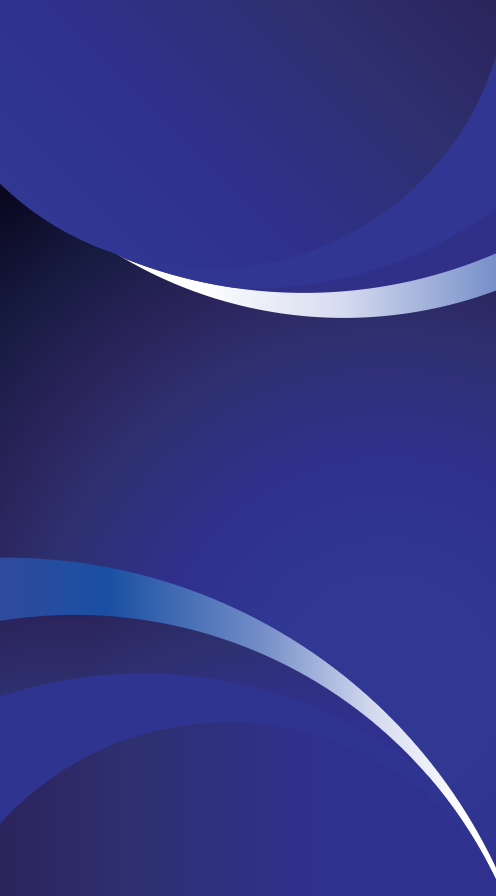
This background is drawn by a WebGL 2 fragment shader. Its source:

```glsl
#version 300 es
precision highp float;
// Indigo backdrop with overlapping discs and two tapering light crescents.

uniform vec2 u_resolution;
out vec4 outColor;

// Discs as (centre x, centre y, radius), in canvas heights, origin lower left
#define TOP_DISC      vec3(0.233, 1.033, 0.333)
#define TOP_BAND      vec3(0.280, 1.135, 0.457)
#define TOP_INNER     vec3(0.3385, 1.2122, 0.5391)
#define TOP_OUTER     vec3(0.3828, 1.1296, 0.4844)
#define LOW_OUTER     vec3(0.0065, -0.2253, 0.6029)
#define LOW_INNER     vec3(0.0833, -0.2057, 0.5195)
#define LOW_BAND      vec3(0.159, -0.249, 0.4974)
#define LOW_DISC      vec3(0.254, -0.147, 0.341)
#define GLOW_CENTRE   vec2(0.430, 0.232)
#define CANVAS_ASPECT 0.552

const vec3 NIGHT  = vec3(0.04, 0.03, 0.13);
const vec3 TEAL   = vec3(0.09, 0.11, 0.26);
const vec3 PLUM   = vec3(0.17, 0.14, 0.36);
const vec3 SLATE  = vec3(0.18, 0.19, 0.44);
const vec3 INDIGO = vec3(0.19, 0.19, 0.56);
const vec3 BLUE   = vec3(0.19, 0.22, 0.58);
const vec3 ROYAL  = vec3(0.19, 0.29, 0.62);
const vec3 AZURE  = vec3(0.10, 0.31, 0.64);
const vec3 STEEL  = vec3(0.45, 0.55, 0.78);
const vec3 MIST   = vec3(0.84, 0.86, 0.94);
const vec3 WHITE  = vec3(1.0);

// Linear ramp from 0 at a to 1 at b
float ramp(float a, float b, float x) {
    return clamp((x - a) / (b - a), 0.0, 1.0);
}

float discDistance(vec2 p, vec3 disc) {
    return length(p - disc.xy) - disc.z;
}

// Antialiased coverage, one pixel wide
float cover(vec2 p, vec3 disc) {
    return clamp(0.5 - discDistance(p, disc) * u_resolution.y, 0.0, 1.0);
}

// Radial glow that falls off through plum and teal to night
vec3 backdrop(vec2 p) {
    float r = distance(p, GLOW_CENTRE);
    vec3 c = mix(BLUE, INDIGO, ramp(0.12, 0.25, r));
    c = mix(c, SLATE, ramp(0.25, 0.39, r));
    c = mix(c, PLUM, ramp(0.39, 0.475, r));
    c = mix(c, TEAL, ramp(0.475, 0.58, r));
    return mix(c, NIGHT, ramp(0.58, 0.69, r));
}

vec3 topCrescent(float x) {
    vec3 c = mix(WHITE, MIST, ramp(0.22, 0.38, x));
    return mix(c, STEEL, ramp(0.38, 0.56, x));
}

vec3 lowCrescent(float x) {
    vec3 c = mix(ROYAL, AZURE, ramp(0.0, 0.12, x));
    c = mix(c, STEEL, ramp(0.12, 0.29, x));
    c = mix(c, MIST, ramp(0.29, 0.42, x));
    return mix(c, WHITE, ramp(0.42, 0.52, x));
}

// Diagonal shade, darkest in the upper right corner
vec3 topDisc(vec2 p) {
    float t = p.x + p.y - 1.0;
    vec3 c = mix(BLUE, INDIGO, ramp(-0.2, 0.03, t));
    c = mix(c, SLATE, ramp(0.03, 0.32, t));
    return mix(c, PLUM, ramp(0.32, 0.55, t));
}

// Horizontal shade, darkest at the left edge
vec3 lowDisc(float x) {
    vec3 c = mix(PLUM, SLATE, ramp(0.0, 0.15, x));
    return mix(c, INDIGO, ramp(0.15, 0.36, x));
}

// Shadow under the lower crescent, brightening downwards and to the right
vec3 lowShadow(vec2 p) {
    float depth = -discDistance(p, LOW_INNER);
    float t = 0.5 * ramp(0.0, 0.09, depth) + ramp(0.1, 0.42, p.x);
    vec3 c = mix(PLUM, SLATE, ramp(0.0, 0.5, t));
    return mix(c, INDIGO, ramp(0.5, 1.0, t));
}

void main() {
    vec2 p = gl_FragCoord.xy / u_resolution * vec2(CANVAS_ASPECT, 1.0);
    vec3 color = backdrop(p);

    // Upper group: crescent, blue filling, brighter band, shaded disc
    float topOuter = cover(p, TOP_OUTER);
    float topFill = topOuter * cover(p, TOP_INNER);
    color = mix(color, topCrescent(p.x), topOuter);
    color = mix(color, mix(INDIGO, SLATE, 0.2), topFill);
    color = mix(color, mix(INDIGO, BLUE, 0.7), topFill * cover(p, TOP_BAND));
    color = mix(color, topDisc(p), cover(p, TOP_DISC));

    // Lower group: crescent, shadow, brighter band, shaded disc
    float lowFill = cover(p, LOW_INNER);
    color = mix(color, lowCrescent(p.x), cover(p, LOW_OUTER));
    color = mix(color, lowShadow(p), lowFill);
    color = mix(color, mix(BLUE, INDIGO, 0.5), lowFill * cover(p, LOW_BAND));
    color = mix(color, lowDisc(p.x), lowFill * cover(p, LOW_DISC));

    outColor = vec4(color, 1.0);
}
```
